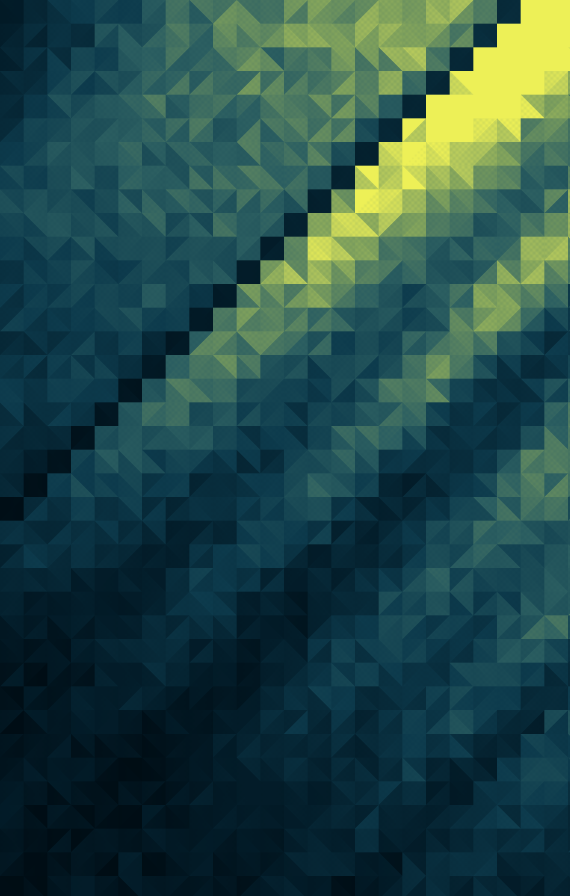
Write a WebGL 1 fragment shader that draws this background.

```glsl
precision highp float;
// Mosaic of split square tiles: diagonal lime streaks fading into deep teal.

uniform vec2 u_resolution;

const float TILE = 0.04153;        // tile side, in canvas widths
const float SEAM_INDEX = 21.0;     // column + row of the dark diagonal seam
const float FADE = 0.72;           // brightness gained along a streak
const float FADE_FLOOR = 0.18;     // least brightness left at the far end
const float TILE_JITTER = 0.09;
const float HALF_JITTER = 0.20;
const float GRAIN = 0.018;
const int SAMPLES = 3;             // antialiasing grid side

const vec3 ABYSS = vec3(0.00, 0.05, 0.08);
const vec3 NAVY  = vec3(0.01, 0.11, 0.16);
const vec3 TEAL  = vec3(0.05, 0.23, 0.30);
const vec3 SEA   = vec3(0.17, 0.37, 0.38);
const vec3 MOSS  = vec3(0.32, 0.49, 0.38);
const vec3 LEAF  = vec3(0.51, 0.64, 0.36);
const vec3 LIME  = vec3(0.73, 0.80, 0.36);
const vec3 LEMON = vec3(0.93, 0.94, 0.34);

float hash(vec2 p) {
  return fract(sin(dot(p, vec2(127.1, 311.7))) * 4375.85);
}

vec3 palette(float t) {
  vec3 c = mix(ABYSS, NAVY, smoothstep(0.0, 0.15, t));
  c = mix(c, TEAL,  clamp((t - 0.15) / 0.20, 0.0, 1.0));
  c = mix(c, SEA,   clamp((t - 0.35) / 0.20, 0.0, 1.0));
  c = mix(c, MOSS,  clamp((t - 0.55) / 0.13, 0.0, 1.0));
  c = mix(c, LEAF,  clamp((t - 0.68) / 0.13, 0.0, 1.0));
  c = mix(c, LIME,  clamp((t - 0.81) / 0.11, 0.0, 1.0));
  return mix(c, LEMON, clamp((t - 0.92) / 0.10, 0.0, 1.0));
}

// Brightness across the streaks; s runs from the top left to the bottom right.
float streaks(float s) {
  float h = mix(0.20, 0.53, smoothstep(0.03, 0.45, s));
  h = mix(h, 0.80, smoothstep(0.90, 0.98, s));
  h = mix(h, 0.39, smoothstep(1.00, 1.26, s));
  h = mix(h, 0.63, smoothstep(1.29, 1.40, s));
  h = mix(h, 0.25, smoothstep(1.42, 1.56, s));
  h = mix(h, 0.57, smoothstep(1.60, 1.78, s));
  h = mix(h, 0.43, smoothstep(1.81, 1.94, s));
  h = mix(h, 0.59, smoothstep(1.95, 2.05, s));
  h = mix(h, 0.26, smoothstep(2.08, 2.18, s));
  h = mix(h, 0.54, smoothstep(2.19, 2.27, s));
  return mix(h, 0.36, smoothstep(2.30, 2.47, s));
}

// Brightness of a whole tile, with the seam cut through it.
float tileLevel(vec2 tile) {
  vec2 center = (tile + 0.5) * TILE;
  float along = center.x - center.y;
  float level = streaks(center.x + center.y) * max(1.0 + FADE * along, FADE_FLOOR);
  float offset = tile.x + tile.y - SEAM_INDEX;
  float seam = 1.0 - smoothstep(0.3, 0.7, abs(offset));
  float edge = 1.0 - smoothstep(0.3, 0.7, abs(offset + 1.0));
  level *= 1.0 - 0.35 * edge * hash(tile + 5.3);
  return mix(level, 0.15 + 0.13 * along, seam);
}

// p is in canvas widths, measured from the top left corner.
vec3 mosaic(vec2 p) {
  vec2 tile = floor(p / TILE);
  vec2 q = fract(p / TILE);
  float flip = step(0.5, hash(tile + 17.0));
  q.x = mix(q.x, 1.0 - q.x, flip);
  float side = step(q.x, q.y);

  float level = tileLevel(tile);
  float jitter = TILE_JITTER * (hash(tile + 31.0) - 0.5)
               + HALF_JITTER * (hash(tile + 43.0 + side * 57.0) - 0.5);
  float calm = abs(tile.x + tile.y - SEAM_INDEX) < 0.5 ? 0.35 : 1.0;
  level += jitter * calm * (0.45 + 0.75 * min(level, 0.85));

  // A slight sheen across each half and a fine woven grain.
  level += 0.03 * (q.x - 0.5) * (side - 0.5);
  level += GRAIN * sin(q.x * 25.0) * sin(q.y * 25.0) * level;
  return palette(clamp(level, 0.0, 1.05));
}

void main() {
  vec3 color = vec3(0.0);
  for (int i = 0; i < SAMPLES; i++) {
    for (int j = 0; j < SAMPLES; j++) {
      vec2 shift = (vec2(float(i), float(j)) + 0.5) / float(SAMPLES) - 0.5;
      vec2 pixel = gl_FragCoord.xy + shift;
      color += mosaic(vec2(pixel.x, u_resolution.y - pixel.y) / u_resolution.x);
    }
  }
  gl_FragColor = vec4(color / float(SAMPLES * SAMPLES), 1.0);
}
```
